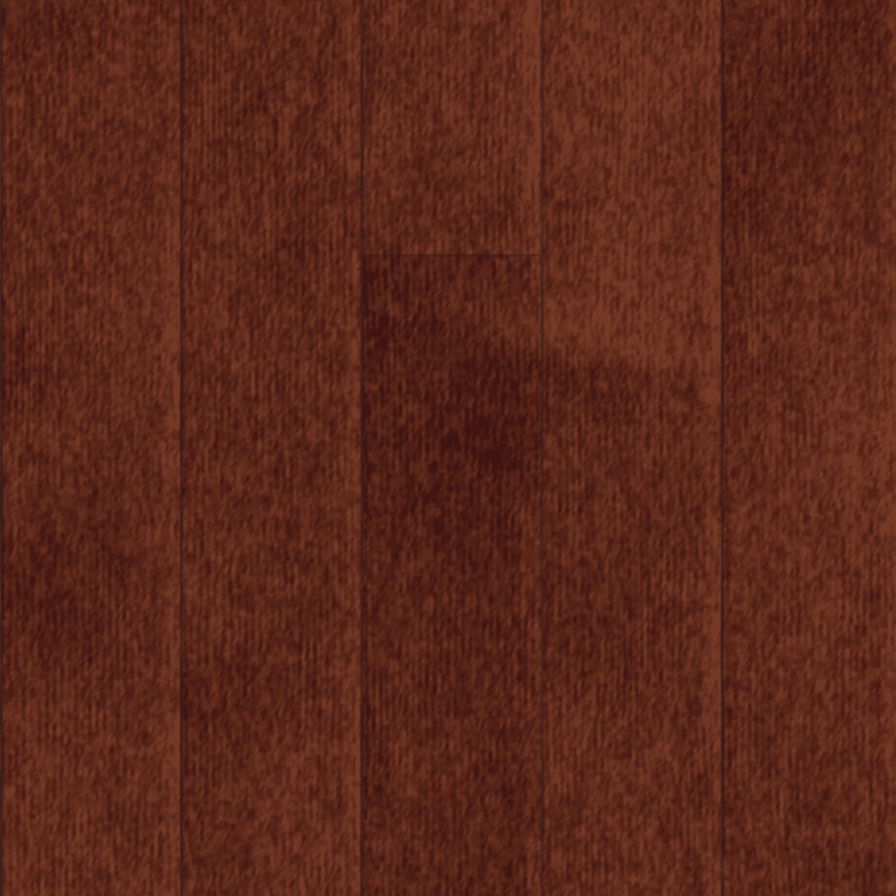
Give the GLSL for this texture, as a WebGL 2 fragment shader.

```glsl
#version 300 es
precision highp float;
// Reddish-brown stained wood floor: five upright planks, one butt joint, fine grain.

#define PITCH 0.2012        // plank width
#define FIRST_SEAM 0.0013   // x of the leftmost seam
#define SEAM_HALF 0.0016    // half width of a seam
#define JOINT_PLANK 2.0     // plank that is cut in two
#define JOINT_Y 0.715       // height of the cut
#define GRAIN 0.70          // strength of the fine fibres
#define MOTTLE 0.38         // strength of the cloudy variation
#define BASE_TONE 0.57      // mean position on the colour ramp

uniform vec2 u_resolution;
out vec4 outColor;

const vec3 DARK = vec3(0.245, 0.075, 0.065);
const vec3 MIDDLE = vec3(0.35, 0.145, 0.095);
const vec3 LIGHT = vec3(0.46, 0.225, 0.15);
const vec3 SEAM = vec3(0.20, 0.10, 0.10);

// Soft stains: centre x, centre y, half height, change of tone.
const int STAINS = 12;
const vec4 STAIN[STAINS] = vec4[](
  vec4(0.03, 0.35, 0.10, -0.28), vec4(0.04, 0.98, 0.06, -0.16),
  vec4(0.24, 0.93, 0.14, -0.12), vec4(0.23, 0.22, 0.04, -0.17),
  vec4(0.42, 0.69, 0.04, -0.30), vec4(0.50, 0.47, 0.14, -0.20),
  vec4(0.53, 0.10, 0.12, -0.14), vec4(0.74, 0.93, 0.10, 0.18),
  vec4(0.68, 0.66, 0.05, 0.12), vec4(0.92, 0.96, 0.16, -0.22),
  vec4(0.98, 0.50, 0.18, 0.13), vec4(0.52, 0.76, 0.04, -0.14));

float hash(vec2 p) {
  uvec2 q = uvec2(ivec2(floor(p))) * uvec2(1597u, 3571u);
  uint n = (q.x ^ q.y) * 747796u + 28917u;
  n = ((n >> 15u) ^ n) * 277803u;
  n = ((n >> 13u) ^ n) * 912931u;
  return float((n >> 8u) & 65535u) / 65535.0;
}

float noise(vec2 p) {
  vec2 i = floor(p), f = fract(p);
  f = f * f * (3.0 - 2.0 * f);
  return mix(mix(hash(i), hash(i + vec2(1, 0)), f.x),
             mix(hash(i + vec2(0, 1)), hash(i + vec2(1, 1)), f.x), f.y);
}

float fbm(vec2 p) {
  float sum = 0.0, weight = 0.5;
  for (int i = 0; i < 4; i++) {
    sum += weight * (noise(p) - 0.5);
    p = p * 2.03 + 17.3;
    weight *= 0.5;
  }
  return sum;
}

float plankAt(float x) { return floor((x - FIRST_SEAM) / PITCH); }

// Stains and the wavy curl figure, each kept inside its own plank.
float stainTone(vec2 uv, float plank, float lower) {
  vec2 wobble = 0.07 * vec2(fbm(uv * 14.0), fbm(uv * 14.0 + 40.0));
  float tone = 0.0;
  for (int i = 0; i < STAINS; i++) {
    vec4 s = STAIN[i];
    vec2 d = (uv + wobble - s.xy) / vec2(0.10, s.z);
    tone += s.w * exp(-dot(d, d)) * float(plankAt(s.x) == plank);
  }
  float depth = 0.648 - 0.25 * (uv.x - 0.47) - uv.y + wobble.y;
  float curl = smoothstep(-0.01, 0.02, depth) * exp(-max(depth, 0.0) * 4.5);
  float inCurl = max(lower, float(plank == 3.0) * smoothstep(0.83, 0.70, uv.x));
  float crest = exp(-pow((depth + 0.025) / 0.02, 2.0)) * smoothstep(0.45, 0.52, uv.x);
  return tone + (0.10 * crest - 0.24 * curl) * inCurl;
}

// Short upright fibres and slanted flecks over faint continuous pores.
float grainTone(vec2 uv, float plank) {
  vec2 p = uv + plank * vec2(0.37, 1.71);
  float fibres = noise(p * vec2(230.0, 80.0)) - 0.5;
  vec2 slanted = vec2(p.x - 0.4 * p.y, p.y + 0.3 * p.x);
  float flecks = noise(slanted * vec2(290.0, 170.0) + 31.0) - 0.5;
  float drift = 1.5 * noise(p * vec2(14.0, 5.0));
  float pores = sin(6.2832 * (p.x * 128.0 + drift)) * noise(p * vec2(28.0, 14.0));
  return fibres * 0.7 + flecks * 0.7 + pores * 0.20;
}

void main() {
  vec2 uv = gl_FragCoord.xy / u_resolution;
  float pixel = 1.0 / min(u_resolution.x, u_resolution.y);
  float plank = plankAt(uv.x);
  float across = fract((uv.x - FIRST_SEAM) / PITCH);
  float cut = float(plank == JOINT_PLANK);
  float lower = cut * step(uv.y, JOINT_Y);

  // Tone of the wood
  vec2 board = uv + vec2(plank * 3.1, plank * 7.7 + lower * 5.3);
  float tone = BASE_TONE + 0.08 * (hash(vec2(plank + 9.0, lower)) - 0.5);
  tone += MOTTLE * (fbm(board * vec2(9.0, 5.0)) + 0.7 * fbm(board * vec2(38.0, 18.0)));
  tone += stainTone(uv, plank, lower) - 0.08 * lower;
  tone += GRAIN * grainTone(uv, plank);

  // Rounded plank edges: bright on the right side, shaded on the left
  float edgeWear = 0.4 + noise(vec2(plank * 5.0, uv.y * 7.0));
  tone += 0.22 * edgeWear * smoothstep(0.86, 0.98, across);
  tone -= 0.10 * smoothstep(0.08, 0.0, across);
  float aboveJoint = uv.y - JOINT_Y;
  tone += 0.15 * cut * step(0.0, aboveJoint) * exp(-aboveJoint * 60.0);

  tone = clamp(tone, 0.0, 1.0);
  vec3 color = mix(DARK, MIDDLE, min(tone * 2.0, 1.0));
  color = mix(color, LIGHT, max(tone * 2.0 - 1.0, 0.0));

  // Seams between planks and the softer butt joint
  float seamDistance = min(across, 1.0 - across) * PITCH;
  float soft = max(pixel, 0.0016);
  float seam = 1.0 - smoothstep(SEAM_HALF - soft, SEAM_HALF + soft, seamDistance);
  float seamIndex = floor((uv.x - FIRST_SEAM) / PITCH + 0.5);
  seam *= (seamIndex == 3.0 ? 0.5 : 0.75) * (0.7 + 0.5 * noise(vec2(seamIndex * 3.0, uv.y * 40.0)));
  float joint = cut * (1.0 - smoothstep(0.0, SEAM_HALF + soft, abs(aboveJoint)));
  color = mix(color, SEAM, clamp(max(seam, joint * 0.45), 0.0, 1.0));

  outColor = vec4(color, 1.0);
}
```
